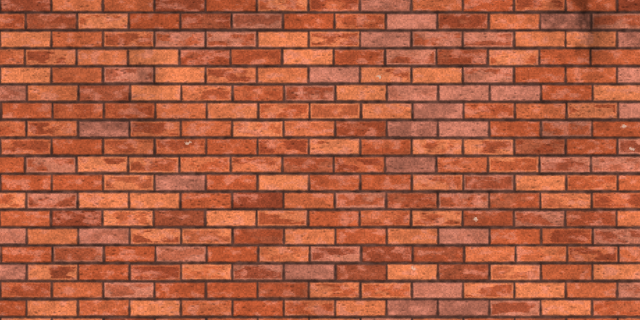
Reproduce this texture procedurally as a Shadertoy shader.

```glsl
#define BRICK vec2(0.1607, 0.0560)   // pitch of one brick, in canvas heights
#define ORIGIN vec2(0.0010, 0.0091)  // corner of the first full course
#define JOINT vec2(0.0072, 0.0090)   // mortar width
#define CORNER 0.0026
#define EDGE_WEAR 0.0034
#define EDGE_SOFTNESS 0.0014
#define PIT_CELL 0.0170
#define PIT_AMOUNT 0.40
#define SMEAR_AMOUNT 0.85
#define GRAIN 0.20
#define CHIP_CHANCE 0.03

const vec3 RED    = vec3(0.73, 0.34, 0.20);
const vec3 ORANGE = vec3(0.89, 0.50, 0.32);
const vec3 MAUVE  = vec3(0.75, 0.46, 0.38);
const vec3 BURNT  = vec3(0.53, 0.24, 0.16);
const vec3 MORTAR = vec3(0.32, 0.21, 0.18);
const vec3 CHALK  = vec3(0.90, 0.78, 0.70);

float hash(vec2 p) {
    vec3 h = fract(p.xyx * 0.1031);
    h += dot(h, h.yzx + 33.33);
    return fract((h.x + h.y) * h.z);
}

float noise(vec2 p) {
    vec2 i = floor(p), f = fract(p);
    f *= f * (3.0 - 2.0 * f);
    return mix(mix(hash(i), hash(i + vec2(1, 0)), f.x),
               mix(hash(i + vec2(0, 1)), hash(i + vec2(1, 1)), f.x), f.y);
}

float fbm(vec2 p) {
    float sum = 0.0, gain = 0.5;
    for (int i = 0; i < 4; i++) {
        sum += gain * noise(p);
        p = p * 2.03 + 17.3;
        gain *= 0.5;
    }
    return sum / 0.9375;
}

float roundBox(vec2 p, vec2 halfSize, float radius) {
    vec2 q = abs(p) - halfSize + radius;
    return length(max(q, 0.0)) + min(max(q.x, q.y), 0.0) - radius;
}

// Small dents: x is the shaded hollow, y its lit lower lip
vec2 pits(vec2 p, float density, float px) {
    vec2 cell = floor(p / PIT_CELL), result = vec2(0);
    for (int y = -1; y <= 1; y++)
    for (int x = -1; x <= 1; x++) {
        vec2 c = cell + vec2(x, y);
        vec2 centre = (c + 0.15 + 0.7 * vec2(hash(c), hash(c + 71.7))) * PIT_CELL;
        float radius = mix(0.0014, 0.0036, hash(c + 13.1));
        float present = step(hash(c + 37.9), density);
        vec2 d = (p - centre) * vec2(0.75, 1.2);
        float soft = px + 0.001;
        result.x = max(result.x, present * smoothstep(radius + soft, radius - soft, length(d)));
        d.y += radius * 1.3;
        result.y = max(result.y, present * smoothstep(radius + soft, radius - soft, length(d)));
    }
    return result;
}

float sootSpot(vec2 uv, vec2 centre, vec2 size) {
    vec2 d = (uv - centre) / size;
    return exp(-dot(d, d));
}

void mainImage(out vec4 fragColor, in vec2 fragCoord) {
    vec2 uv = fragCoord / iResolution.y;
    float px = 1.0 / iResolution.y;

    // Running bond with slightly uneven laying
    vec2 grid = (uv - ORIGIN) / BRICK;
    float row = floor(grid.y);
    grid.x += 0.5 * step(mod(row, 2.0), 0.5) + 0.04 * (hash(vec2(row, 5.0)) - 0.5);
    vec2 id = floor(grid);
    vec2 p = (fract(grid) - 0.5) * BRICK;
    p += 0.0020 * (vec2(hash(id + 3.3), hash(id + 8.8)) - 0.5);
    float d = roundBox(p, 0.5 * (BRICK - JOINT), CORNER);
    d += EDGE_WEAR * (fbm(uv * 60.0) - 0.5);
    float soft = px + EDGE_SOFTNESS;
    float face = smoothstep(soft, -soft, d - 0.0002);

    // Firing colour of each brick
    float kind = hash(id + 21.0), tone = hash(id + 47.0);
    vec3 brick = mix(RED, ORANGE, smoothstep(0.1, 0.8, tone));
    brick = mix(brick, MAUVE * mix(0.82, 1.08, tone), 0.9 * step(0.78, kind));
    brick = mix(brick, BURNT, 0.75 * step(kind, 0.13));

    // Red smear inside a paler rim, then blotches
    vec2 local = p + id * vec2(0.37, 0.61);
    float smear = smoothstep(0.002, 0.008, -d) * smoothstep(0.40, 0.56, fbm(local * vec2(18, 38)));
    vec3 smearColor = mix(RED, BURNT, 0.8 * hash(id + 63.0));
    float smeared = SMEAR_AMOUNT * smoothstep(0.35, 0.75, hash(id + 90.0));
    brick = mix(brick, mix(ORANGE, MAUVE, 0.3), 0.35 * smeared * (1.0 - smear));
    brick = mix(brick, smearColor, smear * smeared);
    float blotch = fbm(local * vec2(32, 55) + 9.0);
    brick = mix(brick, MAUVE, 0.60 * smoothstep(0.50, 0.74, blotch));
    brick *= 1.0 + 0.36 * (blotch - 0.5);

    // Dents, grain and shaded lower edge
    vec2 dent = pits(local, PIT_AMOUNT * hash(id + 31.0), px);
    brick *= 1.0 + 0.10 * dent.y * (1.0 - dent.x) - 0.26 * dent.x;
    brick *= 1.0 + GRAIN * (noise(uv * 230.0) - 0.5);
    float rim = smoothstep(-0.005, 0.0, d);
    brick *= 1.0 + 0.10 * rim * smoothstep(-0.01, 0.01, p.y) - 0.08 * rim;

    // Rare pale chips
    vec2 chipAt = (vec2(hash(id + 4.0), hash(id + 6.0)) - 0.5) * BRICK * 0.6;
    float chip = length((p - chipAt) * vec2(0.7, 1.0)) + 0.008 * (noise(uv * 160.0) - 0.5);
    chip = smoothstep(0.0050 + px, 0.0050 - px, chip) * step(hash(id + 55.0), CHIP_CHANCE);
    brick = mix(brick, CHALK, 0.75 * chip);

    // Mortar, darkest below each brick
    vec3 mortar = MORTAR * mix(0.55, 1.40, fbm(uv * 55.0));
    mortar *= 1.0 - 0.22 * smoothstep(0.004, 0.0, d) * step(p.y, 0.0);
    vec3 color = mix(mortar, brick, face);

    // Soot stains and broad weathering
    float soot = sootSpot(uv, vec2(1.81, 0.93), vec2(0.09, 0.13))
               + 0.5 * sootSpot(uv, vec2(0.45, 0.78), vec2(0.06, 0.24));
    color *= 1.0 - 0.50 * soot * smoothstep(0.25, 0.7, fbm(uv * vec2(22, 12)));
    color *= 0.87 + 0.27 * fbm(uv * 5.0);
    fragColor = vec4(clamp(color, 0.0, 1.0), 1.0);
}
```
